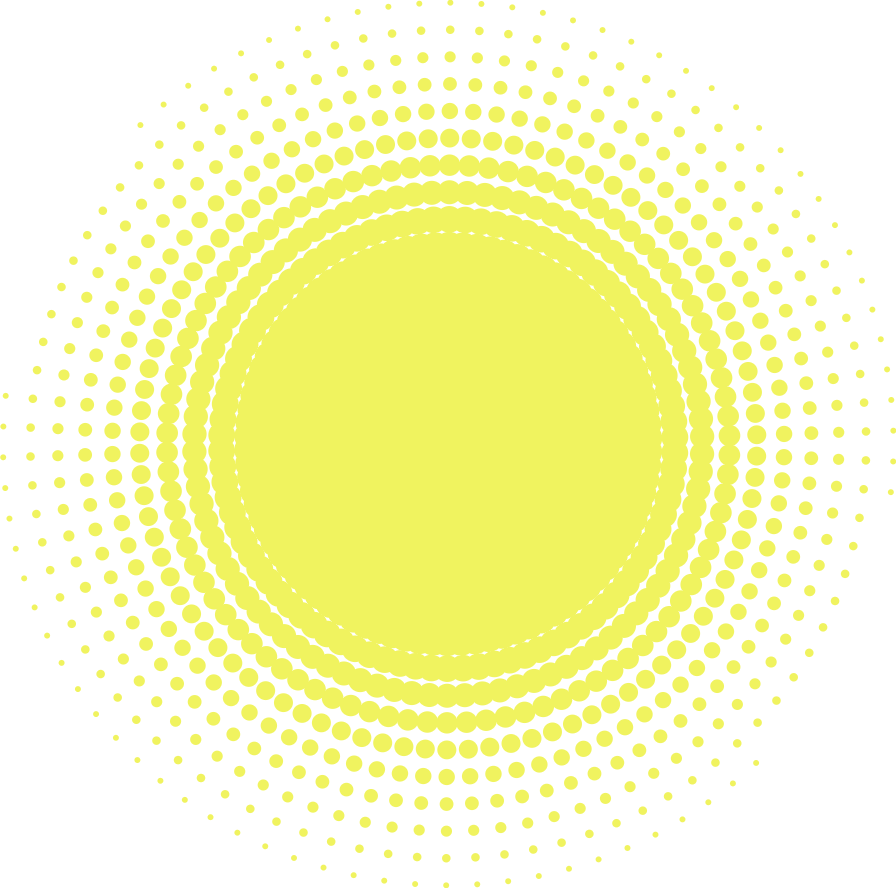
Write a WebGL 2 fragment shader that draws this background.

```glsl
#version 300 es
precision highp float;
// A yellow halftone sun: a solid disc ringed by dots that shrink outward.

uniform vec2 u_resolution;
out vec4 outColor;

const vec3 PAPER = vec3(1.0);
const vec3 SUN = vec3(0.941, 0.953, 0.373);

const float TAU = 6.2831853;
const vec2 CENTER = vec2(0.5003, 0.5);
const int RINGS = 10;
const float DOTS_PER_RING = 90.0;
const float OUTER_RADIUS = 0.497;    // radius of the outermost ring
const float RING_STEP = 0.0305;      // distance between rings
const float DOT_MIN = 0.0033;        // dot radius on the outermost ring
const float DOT_GROWTH = 0.00146;    // added per ring toward the center
const float TWIST = -0.0047;         // slight clockwise turn of every ring
const vec2 GAP_ARC = vec2(2.37, 3.0); // outer dots left out, on both sides

// Angle of the dot nearest to the given direction
float nearestDotAngle(float angle) {
    float stepAngle = TAU / DOTS_PER_RING;
    float start = 0.25 * TAU + TWIST;
    return start + round((angle - start) / stepAngle) * stepAngle;
}

void main() {
    vec2 p = gl_FragCoord.xy / u_resolution - CENTER;
    float pixel = 1.0 / min(u_resolution.x, u_resolution.y);

    float dotAngle = nearestDotAngle(atan(p.y, p.x));
    vec2 dotDirection = vec2(cos(dotAngle), sin(dotAngle));

    // The outermost ring is open along two opposite arcs
    float halfTurn = mod(dotAngle, 0.5 * TAU);
    bool inGap = halfTurn > GAP_ARC.x && halfTurn < GAP_ARC.y;

    // Solid core reaching the centers of the innermost dots
    float coreRadius = OUTER_RADIUS - float(RINGS - 1) * RING_STEP;
    float dist = length(p) - coreRadius;

    // Concentric rings of dots
    for (int i = 0; i < RINGS; i++) {
        if (i == 0 && inGap) continue;
        float ringRadius = OUTER_RADIUS - float(i) * RING_STEP;
        float dotRadius = DOT_MIN + float(i) * DOT_GROWTH;
        dist = min(dist, length(p - dotDirection * ringRadius) - dotRadius);
    }

    float ink = clamp(0.5 - dist / pixel, 0.0, 1.0);
    outColor = vec4(mix(PAPER, SUN, ink), 1.0);
}
```
